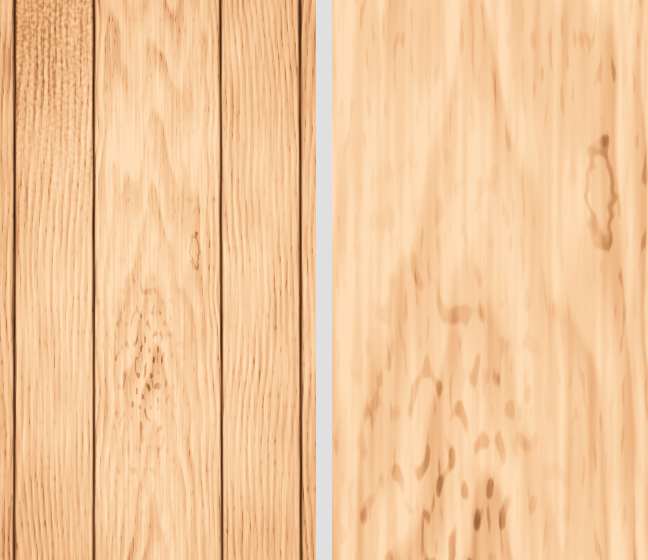
Left, the full canvas; right, a detail of the centre.
A Shadertoy shader for this texture:

```glsl
const vec3 LIGHT = vec3(0.995, 0.865, 0.715);
const vec3 BASE = vec3(0.97, 0.80, 0.62);
const vec3 SHADE = vec3(0.93, 0.71, 0.51);
const vec3 DARK = vec3(0.80, 0.56, 0.36);
const vec3 STAIN = vec3(0.58, 0.38, 0.22);
const vec3 GAP = vec3(0.20, 0.11, 0.07);

// Lengths are fractions of the canvas width
const float SEAMS[4] = float[](0.046, 0.297, 0.700, 0.951);
const float SEAM_TILT[4] = float[](0.001, 0.0, -0.003, -0.002);
const float GRAIN_LEAN[5] = float[](-0.04, -0.07, 0.0, 0.08, -0.05);
const float GAP_HALF_WIDTH = 0.0032;
const float BEVEL_WIDTH = 0.011;
const float GRAIN_DENSITY = 48.0;
const float ARCH_CENTER = 0.490;
const float ARCH_RATE = 4.0;
const float RING_CONTRAST = 0.46;
const float FIBRE_CONTRAST = 0.24;
const float VIGNETTE = 0.42;

vec2 randomGradient(vec2 cell) {
    float n = fract(sin(dot(cell, vec2(127.1, 311.7))) * 43758.5);
    return vec2(cos(6.2832 * n), sin(6.2832 * n));
}

float gradientNoise(vec2 p) {
    vec2 i = floor(p), f = p - i;
    vec2 u = f * f * f * (f * (f * 6.0 - 15.0) + 10.0);
    float a = dot(randomGradient(i), f);
    float b = dot(randomGradient(i + vec2(1, 0)), f - vec2(1, 0));
    float c = dot(randomGradient(i + vec2(0, 1)), f - vec2(0, 1));
    float d = dot(randomGradient(i + vec2(1, 1)), f - vec2(1, 1));
    return 1.4 * mix(mix(a, b, u.x), mix(c, d, u.x), u.y);
}

// Growth ring: slow rise to a dark line, then a quick fall
float ringProfile(float phase) {
    float t = fract(phase);
    return smoothstep(0.15, 0.80, t) * (1.0 - smoothstep(0.80, 1.0, t));
}

// Pointed arches in the middle that straighten towards the plank sides
float archPhase(vec2 p) {
    float dx = p.x - ARCH_CENTER - 0.012 * gradientNoise(vec2(3.0, p.y * 3.0));
    dx += 0.010 * gradientNoise(p * vec2(9.0, 5.0));
    float side = sqrt(dx * dx + 0.0002);
    float climb = p.y * (1.0 - 0.75 * smoothstep(0.04, 0.18, side));
    return ARCH_RATE * climb + 14.0 * side + 110.0 * dx * dx
        + 0.28 * gradientNoise(p * vec2(24.0, 7.0));
}

// Close, leaning lines for the plain planks
float straightPhase(vec2 p, float lean, float seed) {
    float bend = lean * (p.y + 0.5 * (1.78 - p.y) * (1.78 - p.y));
    float warp = 0.030 * gradientNoise(p * vec2(4.0, 1.6) + seed)
        + 0.004 * gradientNoise(p * vec2(25.0, 9.0) + seed);
    return GRAIN_DENSITY * (p.x + bend + warp);
}

// Colour ramp from pale wood at 0 to deep stain at 1.5
vec3 woodColor(float tone) {
    vec3 color = mix(LIGHT, BASE, smoothstep(0.0, 0.34, tone));
    color = mix(color, SHADE, smoothstep(0.30, 0.68, tone));
    color = mix(color, DARK, smoothstep(0.64, 1.02, tone));
    return mix(color, STAIN, smoothstep(1.0, 1.5, tone));
}

void mainImage(out vec4 fragColor, in vec2 fragCoord) {
    vec2 uv = fragCoord / iResolution.xy;
    vec2 p = fragCoord / iResolution.x;
    float pixel = 1.0 / iResolution.x;

    // Plank index and distance to the nearest seam
    int plank = 0;
    float seamDistance = 1.0;
    for (int i = 0; i < 4; i++) {
        float offset = p.x - SEAMS[i] - SEAM_TILT[i] * (2.0 * uv.y - 1.0);
        offset += 0.0008 * gradientNoise(vec2(float(i) * 7.3, p.y * 9.0));
        if (offset > 0.0) plank = i + 1;
        seamDistance = min(seamDistance, abs(offset));
    }
    float seed = float(plank) * 17.3;
    bool arched = plank == 2;

    // Rings, broken up along the plank
    float phase = arched ? archPhase(p) : straightPhase(p, GRAIN_LEAN[plank], seed);
    float patchiness = 0.65 + 0.7 * gradientNoise(p * vec2(9.0, 3.0) + seed);
    float ring = ringProfile(phase) * clamp(patchiness, 0.15, 1.0);

    // Fibres and short open pores
    float fibre = gradientNoise(p * vec2(130.0, 6.0) + seed)
        + 0.6 * gradientNoise(p * vec2(60.0, 2.5) - seed);
    float pore = smoothstep(0.22, 0.65, gradientNoise(p * vec2(170.0, 28.0) + seed));
    float cloud = gradientNoise(p * vec2(5.0, 2.0) + seed);

    vec2 fromCenter = (uv - vec2(0.5, 0.48)) * vec2(1.9, 1.7);
    float tone = 0.12 + VIGNETTE * smoothstep(0.15, 1.5, dot(fromCenter, fromCenter));
    tone += RING_CONTRAST * ring + FIBRE_CONTRAST * fibre + 0.13 * cloud;
    tone += pore * (0.10 + 0.25 * ring);

    // Rough sawn patch at the top of the second plank
    float rough = plank == 1 ? smoothstep(0.45, 1.0, uv.y) : 0.0;
    tone += rough * (0.14 + 0.35 * gradientNoise(p * vec2(95.0, 75.0)));

    // Dark flecks below the arches, and one small slanted scar
    vec2 fleckArea = (p - vec2(0.455, 0.58)) / vec2(0.09, 0.33);
    float flecks = smoothstep(0.20, 0.55, gradientNoise(p * vec2(75.0, 30.0) + 4.0));
    if (arched) tone += 0.65 * flecks * exp(-dot(fleckArea, fleckArea));
    vec2 scar = (p - vec2(0.617, 0.98)) / vec2(0.013, 0.048);
    float scarEdge = abs(length(scar) - 1.0 + 0.5 * gradientNoise(p * 60.0));
    tone += 0.40 * (1.0 - smoothstep(0.05, 0.35, scarEdge));

    // Worn plank edges and the gaps between planks
    tone += 0.55 * (1.0 - smoothstep(GAP_HALF_WIDTH, BEVEL_WIDTH, seamDistance));
    vec3 color = woodColor(tone);
    float gap = 1.0 - smoothstep(GAP_HALF_WIDTH - pixel, GAP_HALF_WIDTH + pixel, seamDistance);
    float wear = 0.25 + 0.5 * gradientNoise(vec2(seed, p.y * 5.0));
    color = mix(color, mix(GAP, STAIN, clamp(wear, 0.0, 0.6)), gap);
    fragColor = vec4(color, 1.0);
}
```
